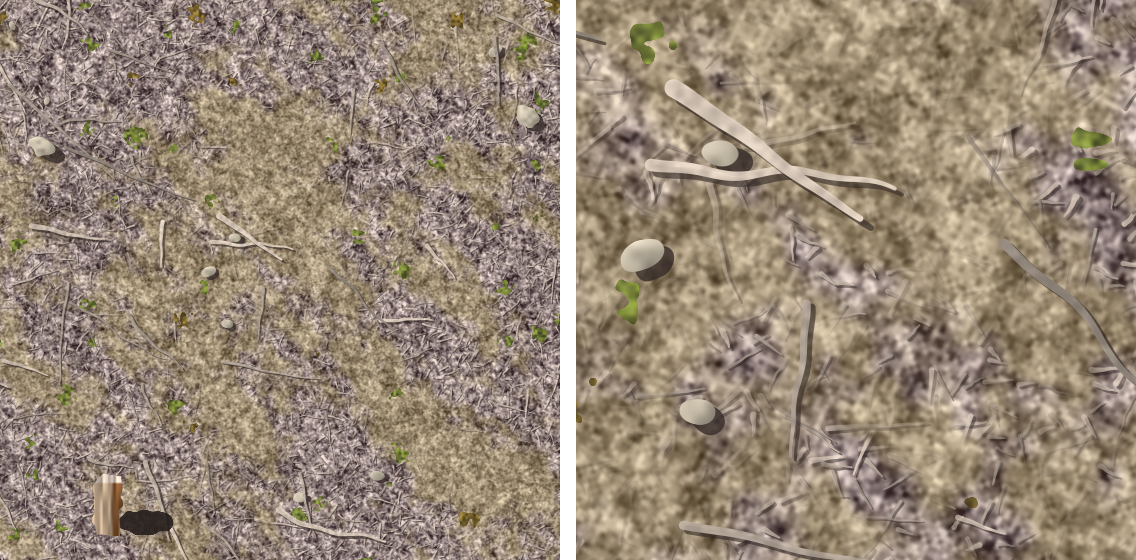
Left, the full canvas; right, a detail of the centre.
This texture is drawn by a WebGL 1 fragment shader. Its source:

```glsl
precision highp float;
// Sunlit hillside: bare soil and dry litter with roots, stones, green tufts and a stump.
uniform vec2 u_resolution;

#define DARK vec3(0.19, 0.14, 0.11)
#define LIGHT vec3(0.92, 0.86, 0.79)
#define SHADOW vec3(0.20, 0.16, 0.15)
#define WOOD vec3(0.86, 0.80, 0.74)
#define STONE vec3(0.80, 0.76, 0.68)
#define LEAF vec3(0.41, 0.47, 0.17)
#define SLOPE -0.85
#define LITTER_CONTRAST 0.54
#define SOIL_CONTRAST 0.34
#define SUN_OFFSET vec2(0.8, -0.7)

float hash(vec2 p) {
  vec3 q = fract(p.xyx * 0.1031);
  q += dot(q, q.yzx + 33.33);
  return fract((q.x + q.y) * q.z);
}
vec4 hash4(vec2 p) {
  return vec4(hash(p), hash(p + 17.3), hash(p + 41.7), hash(p + 73.1));
}
float noise(vec2 p) {
  vec2 i = floor(p), f = fract(p);
  f = f * f * (3.0 - 2.0 * f);
  return mix(mix(hash(i), hash(i + vec2(1, 0)), f.x),
             mix(hash(i + vec2(0, 1)), hash(i + vec2(1, 1)), f.x), f.y);
}
vec2 rotate(vec2 p, float a) {
  float c = cos(a), s = sin(a);
  return vec2(c * p.x + s * p.y, c * p.y - s * p.x);
}
// Cell k of the 3 by 3 block around p.
vec2 neighbour(vec2 p, int k) {
  float n = float(k), row = floor((n + 0.5) / 3.0);
  return floor(p) + vec2(n - 3.0 * row, row) - 1.0;
}
// Antialiased coverage of a signed distance.
float cover(float d) { return clamp(0.5 - d * u_resolution.y, 0.0, 1.0); }

// Bent, tapering stick centred on the origin and lying along x.
float stick(vec2 q, float halfLen, float thick, float bend, float phase) {
  float t = clamp(q.x / halfLen, -1.0, 1.0);
  q.y -= halfLen * bend * (sin(t * 2.6 + phase) + 0.3 * sin(t * 8.0 + phase * 3.0));
  return length(vec2(max(abs(q.x) - halfLen, 0.0), q.y)) - thick * (0.7 - 0.35 * t);
}
// One scattered layer of sticks with shadows.
void sticks(inout vec3 color, vec2 p, float grid, float thick, float density,
            float spread, float amount, float seed) {
  for (int k = 0; k < 9; k++) {
    vec2 id = neighbour(p * grid, k);
    vec4 r = hash4(id + seed), s = hash4(id + seed + 131.9);
    if (r.x > density) continue;
    vec2 q = p - (id + r.yz) / grid;
    float angle = SLOPE + spread * (r.w - 0.5);
    float halfLen = mix(0.3, 0.8, s.x * s.x) / grid, width = thick * mix(0.6, 1.2, s.y);
    float bend = 0.16 * (s.z - 0.5), phase = 6.28 * s.w;
    float shade = stick(rotate(q - SUN_OFFSET * width * 1.5, angle), halfLen, width, bend, phase);
    float body = stick(rotate(q, angle), halfLen, width, bend, phase);
    color = mix(color, SHADOW, 0.65 * amount * cover(shade));
    vec3 bark = WOOD * mix(0.68, 1.06, s.y) * (0.88 + 0.24 * noise(p * 190.0));
    color = mix(color, bark, 0.92 * amount * cover(body));
  }
}
// Ragged green tufts, denser uphill.
void tufts(inout vec3 color, vec2 p) {
  for (int k = 0; k < 9; k++) {
    vec2 id = neighbour(p * 16.0, k);
    vec4 r = hash4(id + 311.0);
    if (r.x > mix(0.16, 0.42, smoothstep(9.0, 15.0, id.y))) continue;
    float d = length(p - (id + r.yz) / 16.0) - mix(0.005, 0.013, r.w);
    d += 0.026 * (noise(p * 125.0) - 0.5);
    vec3 leaf = mix(LEAF, vec3(0.46, 0.37, 0.13), step(0.75, hash(id + 9.0)));
    color = mix(color, leaf * (0.45 + 1.1 * noise(p * 210.0)), 0.85 * cover(d));
  }
}
// Sparse pale stones, lit from the upper left.
void stones(inout vec3 color, vec2 p) {
  for (int k = 0; k < 9; k++) {
    vec2 id = neighbour(p * 8.0, k);
    vec4 r = hash4(id + 517.0);
    if (r.x > 0.24) continue;
    float radius = mix(0.006, 0.022, r.w * r.w), turn = 6.28 * r.w;
    vec2 q = rotate(p - (id + r.yz) / 8.0, turn) * vec2(0.85, 1.2);
    vec2 away = rotate(SUN_OFFSET * radius * 0.8, turn);
    float edge = radius * (1.25 - 0.5 * noise(p * 75.0));
    color = mix(color, SHADOW, 0.8 * cover(length(q - away) - edge));
    float lit = 0.8 - 0.2 * dot(q, away) / (radius * radius) + 0.25 * noise(p * 130.0);
    color = mix(color, STONE * lit, cover(length(q) - edge));
  }
}
// Upright cut stump with a dark shadow to its right.
void stump(inout vec3 color, vec2 p) {
  vec2 q = p - vec2(0.192, 0.095), box = abs(q) - vec2(0.024, 0.054);
  float rough = 0.012 * (noise(p * 70.0) - 0.5);
  float shade = length((q - vec2(0.066, -0.028)) * vec2(1, 2.3)) - 0.05;
  color = mix(color, SHADOW * 0.7, 0.9 * cover(shade + rough));
  vec3 wood = mix(vec3(0.76, 0.66, 0.55), vec3(0.52, 0.34, 0.19), smoothstep(0.004, 0.012, q.x));
  wood = mix(wood, WOOD, smoothstep(0.040, 0.045, q.y)) * (0.65 + 0.6 * noise(p * vec2(210, 22)));
  color = mix(color, wood, cover(max(box.x, box.y) + rough));
}
void main() {
  vec2 p = gl_FragCoord.xy / u_resolution.y, along = rotate(p, SLOPE);
  // Bare soil follows a worn track that veers right downhill.
  float drop = max(0.8 - p.y, 0.0), side = (p.x - 0.45 - drop * drop) / 0.13;
  float track = exp(-side * side) * (1.0 - smoothstep(0.75, 0.9, p.y));
  float patches = 0.6 * noise(along * vec2(5, 9) + 3.7) + 0.4 * noise(along * vec2(17, 30));
  float bare = patches + 0.34 * track + 0.25 * (noise(p * 60.0) - 0.5);
  float litter = 1.0 - smoothstep(0.48, 0.78, bare);
  // Layered crumbs and clumps.
  float grain = noise(along * vec2(80, 115)) + noise(rotate(p, 0.5) * 190.0) + noise(rotate(p, 1.1) * 320.0) - 1.5;
  float tone = mix(0.48, 0.41, litter) + 0.18 * noise(rotate(p, 0.3) * 32.0);
  tone += grain * mix(SOIL_CONTRAST, LITTER_CONTRAST, litter);
  vec3 color = mix(DARK, LIGHT, clamp(tone, 0.0, 1.05));
  color += mix(vec3(0.01, 0.0, -0.055), vec3(0.0, -0.01, 0.035), litter);
  // Litter chips first, then larger pieces.
  sticks(color, p, 72.0, 0.0015, 0.65, 4.0, 0.75 * litter + 0.12, 11.0);
  sticks(color, p, 34.0, 0.0013, 0.45, 3.2, 0.8 * litter + 0.1, 47.0);
  tufts(color, p);
  stones(color, p);
  sticks(color, p, 15.0, 0.0018, 0.35, 2.4, 0.35 + 0.6 * litter, 89.0);
  sticks(color, p, 8.0, 0.003, 0.42, 1.9, 0.95, 153.0);
  sticks(color, p, 5.0, 0.0046, 0.45, 1.5, 1.0, 227.0);
  stump(color, p);
  gl_FragColor = vec4(color, 1);
}
```
